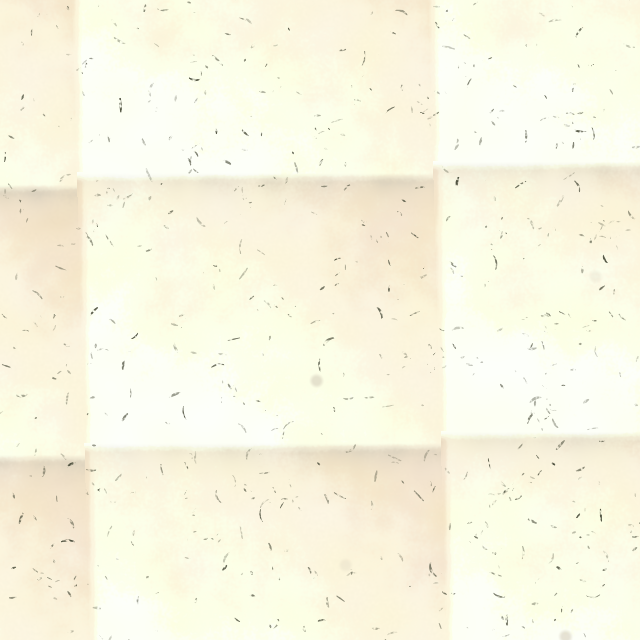
A WebGL 2 fragment shader for this texture:

```glsl
#version 300 es
precision highp float;
// Skewed grid of overlapping cream paper sheets, each shaded from a white lower
// left to a tan upper right with a patchy grey top rim. Broken fibres and dense
// groups of flecks are scattered by hashed cells and clustered by gradient noise.
uniform vec2 u_resolution;
out vec4 fragColor;

const vec2 TILE = vec2(0.557, 0.422);      // sheet size
const vec2 CORNER = vec2(0.120, 0.7305);   // upper left corner of one sheet
const float SLANT = 0.028;                 // lean of the upright edges
const float STEP_UP = 0.018;               // rise from one column to the next
const vec2 EDGE_SOFT = vec2(0.030, 0.042); // edge blur, in sheet units
const float FIBRE_CELLS = 25.0;
const float FLECK_CELLS = 80.0;
const float INK_BLUR = 0.0009;             // softness of the marks
const vec3 WHITE = vec3(0.992, 1.00, 0.965);
const vec3 IVORY = vec3(0.99, 1.00, 0.91);
const vec3 CREAM = vec3(0.988, 0.962, 0.87);
const vec3 TAN = vec3(0.96, 0.90, 0.80);
const vec3 SHADE = vec3(0.92, 0.85, 0.75);
const vec3 RIM = vec3(0.83, 0.80, 0.73);
const vec3 INK = vec3(0.31, 0.32, 0.25);

vec2 hash2(vec2 p) {
    vec3 q = fract(p.xyx * vec3(0.1031, 0.1030, 0.0973));
    q += dot(q, q.yzx + 33.33);
    return fract((q.xx + q.yz) * q.zy);
}

float gradDot(vec2 cell, vec2 offset) {
    float a = 6.2832 * hash2(cell).x;
    return dot(vec2(cos(a), sin(a)), offset);
}

// Gradient noise, roughly -0.7 to 0.7
float noise(vec2 p) {
    vec2 i = floor(p), f = p - i;
    vec2 w = f * f * f * (f * (f * 6.0 - 15.0) + 10.0);
    vec2 e = vec2(0.0, 1.0);
    return mix(mix(gradDot(i, f), gradDot(i + e.yx, f - e.yx), w.x),
               mix(gradDot(i + e, f - e), gradDot(i + 1.0, f - 1.0), w.x), w.y);
}

// Warmth inside a sheet: 0 is white, 1 is tan
float warmth(vec2 t) {
    vec2 s = (t - vec2(0.24, 0.5)) * vec2(11.0, 9.0);
    return 0.60 * pow(1.0 - t.y, 1.15) + 0.56 * pow(t.x, 1.6) + 0.22 * exp(-dot(s, s));
}

vec3 ramp(float t) {
    vec3 c = mix(WHITE, IVORY, smoothstep(0.20, 0.34, t));
    c = mix(c, CREAM, smoothstep(0.40, 0.60, t));
    c = mix(c, TAN, smoothstep(0.68, 0.98, t));
    return mix(c, SHADE, smoothstep(0.98, 1.35, t));
}

vec3 paper(vec2 p) {
    // Find the sheet; t runs rightwards and downwards from 0 to 1
    vec2 t = vec2(p.x - CORNER.x - SLANT * (CORNER.y - p.y), CORNER.y - p.y) / TILE;
    float column = floor(t.x);
    t.y += STEP_UP * column / TILE.y;
    vec2 sheet = vec2(column, floor(t.y));
    t -= sheet;

    // Blend softly out of the sheets to the left and above
    vec2 enter = smoothstep(vec2(0.0), EDGE_SOFT, t);
    float tone = mix(warmth(vec2(1.0, t.y)), warmth(t), enter.x);
    tone = mix(warmth(vec2(t.x, 1.0)), tone, enter.y);
    float grain = noise(p * 150.0) + 0.6 * noise(p * 260.0);
    tone += 0.16 * noise(p * 8.0) + 0.12 * noise(p * 30.0) + 0.09 * grain;
    vec3 color = ramp(tone);
    color.b += 0.035 * noise(p * 13.0 + 7.0);

    // Grey shadow along the top edge, stronger to the right
    float rim = enter.y * exp(-t.y / 0.045) * (0.45 + 0.85 * t.x);
    rim *= 1.0 + 0.8 * noise(p * vec2(26.0, 12.0)) + 0.35 * grain;
    color = mix(color, RIM, clamp(rim, 0.0, 0.95));
    color += 0.012 * grain * smoothstep(0.2, 0.9, tone);

    // One faint round spot per sheet
    vec2 h = hash2(sheet + 17.0);
    float spot = length((t - mix(vec2(0.2), vec2(0.8), h)) * TILE);
    return mix(color, RIM, 0.6 * h.y * (1.0 - smoothstep(0.005, 0.013, spot)));
}

// Coverage of short strokes, one at most in each cell, by a local chance
float strokes(vec2 p, float cells, float reach, float width, float chance) {
    float blur = max(INK_BLUR, 0.6 / u_resolution.y), cover = 0.0;
    vec2 home = floor(p * cells);
    for (int k = 0; k < 9; k++) {
        vec2 cell = home + vec2(k % 3, k / 3) - 1.0;
        vec2 place = hash2(cell + cells), shape = hash2(cell + 91.7), look = hash2(cell + 43.1);
        if (look.x > chance) continue;
        vec2 center = (cell + 0.1 + 0.8 * place) / cells;
        float a = 6.2832 * shape.x;
        vec2 q = mat2(cos(a), -sin(a), sin(a), cos(a)) * (p - center);
        float len = reach * shape.y + 0.0008;
        q.y += (look.y - 0.5) * q.x * q.x * 60.0;
        float d = length(vec2(max(abs(q.x) - len, 0.0), q.y));
        float thick = width * (0.55 + 0.8 * place.x) * (1.0 - 0.4 * min(abs(q.x) / len, 1.0));
        float ink = 1.0 - smoothstep(thick - blur, thick + blur, d);
        float broken = smoothstep(-0.4, 0.2, noise(p * 190.0 + cell));
        cover = max(cover, ink * broken * mix(0.3, 1.0, place.y * place.y));
    }
    return cover;
}

void main() {
    vec2 p = gl_FragCoord.xy / u_resolution.y;
    vec3 color = paper(p);
    float crowd = smoothstep(0.12, 0.42, noise(p * 15.0 + 3.0));
    float fibres = strokes(p, FIBRE_CELLS, 0.010, 0.0017, 0.46 - 0.18 * p.y);
    float flecks = strokes(p + 5.0, FLECK_CELLS, 0.0042, 0.0014, 0.012 + 0.34 * crowd);
    color = mix(color, INK, max(fibres, 0.85 * flecks));
    fragColor = vec4(color, 1.0);
}
```
